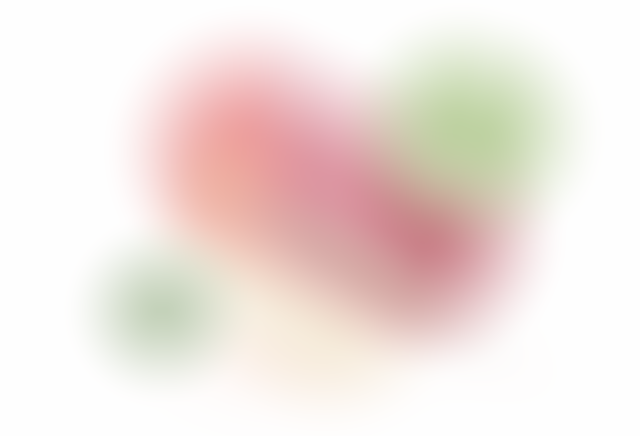
A Shadertoy shader for this background:

```glsl
// Blurred capsule: full inside, fading across a band of +-blur around its radius
float softCapsule(vec2 p, vec2 a, vec2 b, float radius, float blur) {
    vec2 axis = b - a;
    float along = clamp(dot(p - a, axis) / dot(axis, axis), 0.0, 1.0);
    float dist = length(p - a - axis * along);
    return 1.0 - smoothstep(radius - blur, radius + blur, dist);
}

// Gaussian glow with its axes turned by an angle
float glow(vec2 p, vec2 center, vec2 size, float angle) {
    float c = cos(angle), s = sin(angle);
    vec2 q = mat2(c, -s, s, c) * (p - center) / size;
    return exp(-dot(q, q));
}

void mainImage(out vec4 fragColor, in vec2 fragCoord) {
    // Height is one unit, composition stays centred
    vec2 p = (fragCoord - 0.5 * iResolution.xy) / iResolution.y + vec2(0.7356, 0.5);
    vec3 color = vec3(0.998, 0.996, 0.996);

    // Peach haze and cream lower lobe
    color = mix(color, vec3(0.99, 0.925, 0.90), 0.75 * glow(p, vec2(0.67, 0.205), vec2(0.21, 0.12), 0.0));
    float cream = softCapsule(p, vec2(0.594, 0.425), vec2(0.766, 0.291), 0.155, 0.16);
    color = mix(color, vec3(0.957, 0.918, 0.84), cream);

    // Rose body, deepening to the right
    vec3 rose = mix(vec3(0.925, 0.60, 0.61), vec3(0.865, 0.585, 0.635), smoothstep(0.52, 0.76, p.x));
    rose = mix(rose, vec3(0.79, 0.495, 0.53), smoothstep(0.75, 0.98, p.x));
    float body = softCapsule(p, vec2(0.575, 0.655), vec2(0.967, 0.464), 0.178, 0.168);
    color = mix(color, rose, body);

    // Apricot on the left, taupe shade along the diagonal seam
    color = mix(color, vec3(0.955, 0.72, 0.62), 0.5 * glow(p, vec2(0.51, 0.575), vec2(0.11, 0.13), 0.0));
    color = mix(color, vec3(0.77, 0.64, 0.58), 0.4 * glow(p, vec2(0.80, 0.40), vec2(0.26, 0.085), -0.55));

    // Green spots at the upper right and lower left
    float leaf = softCapsule(p, vec2(1.06, 0.705), vec2(1.10, 0.695), 0.15, 0.152);
    color = mix(color, vec3(0.72, 0.81, 0.60), 0.9 * leaf);
    float sage = softCapsule(p, vec2(0.365, 0.288), vec2(0.381, 0.288), 0.106, 0.122);
    color = mix(color, vec3(0.765, 0.82, 0.725), sage);

    fragColor = vec4(color, 1.0);
}
```
